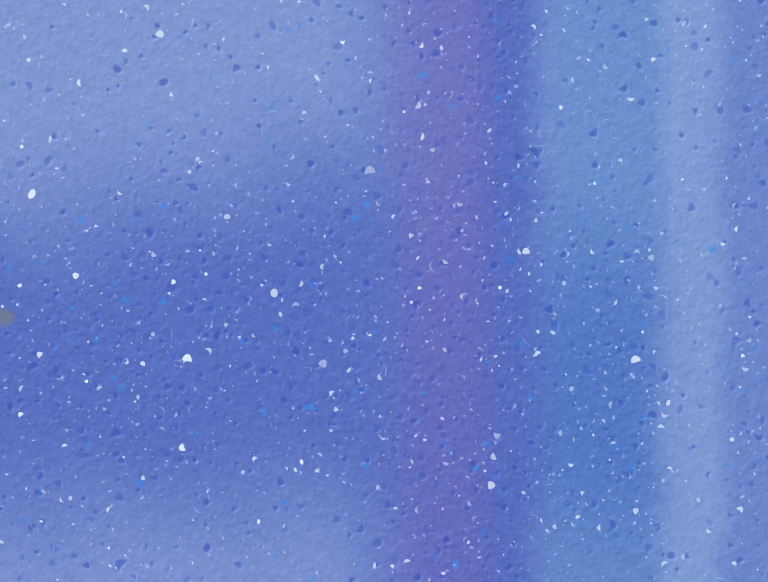
Write a Shadertoy shader that draws this texture.

```glsl
#define DEEP vec3(0.335, 0.425, 0.745)
#define PALE vec3(0.535, 0.620, 0.835)
#define VIOLET vec3(0.035, -0.020, -0.015)
#define STEEL vec3(-0.030, 0.020, 0.005)
#define PIT_BLUE vec3(0.20, 0.31, 0.70)
#define AZURE vec3(0.25, 0.55, 0.92)
#define GLINT vec3(0.87, 0.92, 0.99)
#define STAIN vec3(0.46, 0.48, 0.55)
#define RELIEF 0.018
#define PIT_DEPTH 0.55

vec4 hash4(vec2 cell, float seed) {
    vec4 h = fract(vec4(cell.xyx, seed) * vec4(0.1031, 0.1030, 0.0973, 0.1099));
    h += dot(h, h.wzxy + 33.33);
    return fract((h.xxyz + h.yzzw) * h.zywx);
}

// Scattered bent ellipses: radius and blur are in canvas heights
float grains(vec2 p, float cells, float share, float radius, float stretch, float blur, float seed) {
    vec2 base = floor(p * cells);
    float cover = 0.0;
    for (int j = -1; j <= 1; j++)
    for (int i = -1; i <= 1; i++) {
        vec2 cell = base + vec2(i, j);
        vec4 h = hash4(cell, seed);
        vec4 k = hash4(cell, seed + 17.0);
        if (k.x > share) continue;
        vec2 q = p - (cell + h.xy) / cells;
        float turn = 6.2832 * h.z;
        q = mat2(cos(turn), -sin(turn), sin(turn), cos(turn)) * q;
        float size = radius * mix(0.5, 1.2, h.w * h.w);
        float len = 1.0 + (stretch - 1.0) * k.y;
        q.y += (k.z - 0.5) * 1.2 * q.x * q.x / (size * len);
        float d = length(q / vec2(len, 1.0));
        float dotShape = 1.0 - smoothstep(size - blur, size + blur, d);
        cover = max(cover, dotShape * mix(0.45, 1.0, k.w));
    }
    return cover;
}

// Rotated, warped sines for the uneven paint skin
float ripple(vec2 p, float frequency) {
    float sum = 0.0, gain = 1.0;
    mat2 turn = mat2(0.8, 0.6, -0.6, 0.8);
    for (int i = 0; i < 6; i++) {
        p += 0.9 * sin(p.yx * frequency * 0.63 + float(i) * 1.7) / frequency;
        sum += gain * sin(p.x * frequency) * sin(p.y * frequency * 1.2);
        p = turn * p + 0.37;
        frequency *= 1.45;
        gain *= 0.85;
    }
    return sum;
}

// Broad reflections: pale corners, dark belt, upright folds
float sheen(vec2 uv) {
    float y = uv.y + 0.025 * sin(uv.x * 9.0 + 1.0) + 0.015 * sin(uv.x * 23.0 + uv.y * 11.0);
    float left = 0.08 + 0.76 * smoothstep(0.46, 0.83, y - 0.10 * uv.x);
    left += 0.66 * (1.0 - smoothstep(0.0, 0.32, y + 0.12 * uv.x));
    float fold = 0.12 + 0.18 * smoothstep(0.3, 0.9, y);
    float right = 0.14 + 0.46 * smoothstep(0.40, 0.78, y);
    right += 0.30 * (1.0 - smoothstep(0.0, 0.28, y));
    float light = mix(left, fold, smoothstep(0.40, 0.58, uv.x));
    light *= 1.0 - 0.75 * smoothstep(0.59, 0.66, uv.x);
    light = mix(light, right, smoothstep(0.665, 0.725, uv.x));
    light = mix(light, 0.48, smoothstep(0.80, 0.93, uv.x));
    float streak = smoothstep(0.835, 0.885, uv.x) * (1.0 - smoothstep(0.915, 0.965, uv.x));
    return light + 0.40 * streak;
}

void mainImage(out vec4 fragColor, in vec2 fragCoord) {
    vec2 uv = fragCoord / iResolution.xy;
    vec2 p = fragCoord / iResolution.y;
    float px = 0.7 / iResolution.y;

    // Base paint with its tints
    float light = sheen(uv + 0.004 * ripple(p, 14.0));
    vec3 color = mix(DEEP, PALE, light);
    color += VIOLET * smoothstep(0.46, 0.57, uv.x) * (1.0 - smoothstep(0.61, 0.67, uv.x));
    color += STEEL * smoothstep(0.67, 0.74, uv.x) * (1.0 - 0.6 * smoothstep(0.83, 0.89, uv.x));

    // Skin relief and fine bumps lit from the upper left
    color += RELIEF * 0.45 * ripple(p * vec2(0.8, 1.1), 110.0);
    vec2 lamp = vec2(-0.0012, 0.0014);
    float bumps = grains(p - lamp, 85.0, 0.7, 0.0045, 1.8, 0.003, 3.0)
                - grains(p + lamp, 85.0, 0.7, 0.0045, 1.8, 0.003, 3.0);
    color += 2.2 * RELIEF * bumps;

    // Dark pits, each with a pale rim
    float busy = 1.0 - 0.55 * smoothstep(0.1, 0.8, light);
    float pits = grains(p, 42.0, 0.42 * busy, 0.0052, 1.7, 0.0025, 7.0);
    float rims = grains(p + 2.5 * lamp, 42.0, 0.42 * busy, 0.0052, 1.7, 0.0025, 7.0);
    color += 0.07 * rims * (1.0 - pits);
    color = mix(color, PIT_BLUE, PIT_DEPTH * pits);

    // Azure flecks, pale fibres, and white chips in three sizes
    color = mix(color, AZURE, 0.65 * grains(p, 30.0, 0.13 * busy, 0.0048, 1.8, px + 0.001, 11.0));
    color = mix(color, GLINT, 0.45 * grains(p, 24.0, 0.13 * busy, 0.0013, 9.0, px, 19.0));
    color = mix(color, GLINT, 0.50 * grains(p, 75.0, 0.20 * busy, 0.0019, 2.2, px, 23.0));
    color = mix(color, GLINT, 0.85 * grains(p, 40.0, 0.24 * busy, 0.0027, 2.2, px, 29.0));
    color = mix(color, GLINT, grains(p, 17.0, 0.22 * busy, 0.0056, 1.6, px, 31.0));

    // Grey stain on the left edge
    float stain = length((p - vec2(0.005, 0.455)) * vec2(0.7, 1.0));
    color = mix(color, STAIN, 0.8 * (1.0 - smoothstep(0.009, 0.019, stain)));

    fragColor = vec4(clamp(color, 0.0, 1.0), 1.0);
}
```
